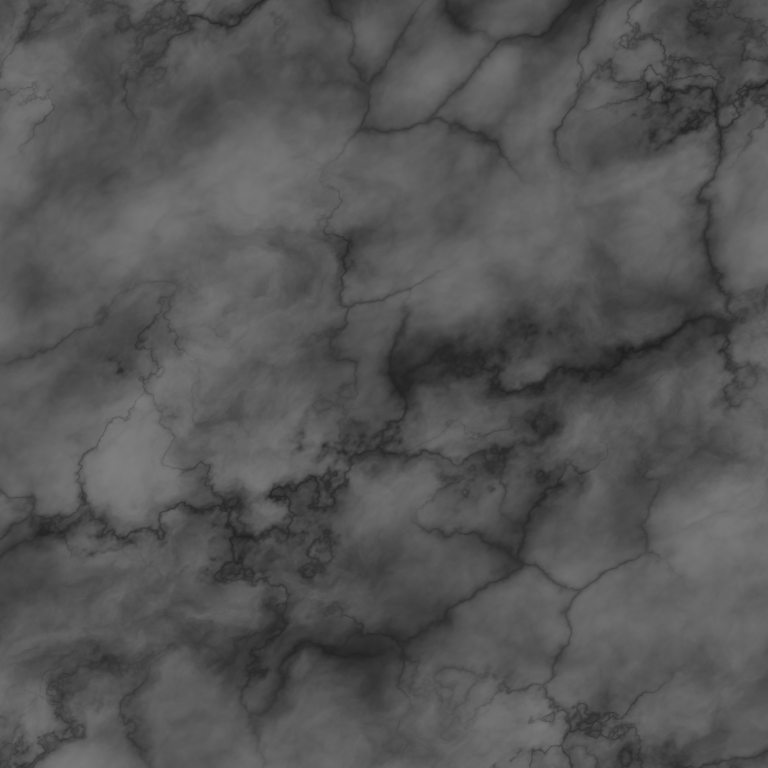
This texture map is drawn by a Shadertoy shader. Its source:

```glsl
const float TAU = 6.2831853;
const float MID_GREY = 0.32;
const float GREY_REACH = 0.21;

vec2 hash2(vec2 cell) {
    vec3 q = fract(cell.xyx * vec3(0.1031, 0.1030, 0.0973));
    q += dot(q, q.yzx + 33.33);
    return fract((q.xx + q.yz) * q.zy);
}

mat2 rotation(float angle) {
    float c = cos(angle), s = sin(angle);
    return mat2(c, -s, s, c);
}

float cornerSlope(vec2 cell, vec2 offset) {
    float angle = TAU * hash2(cell).x;
    return dot(vec2(cos(angle), sin(angle)), offset);
}

float gradientNoise(vec2 p) {
    vec2 i = floor(p), f = fract(p), e = vec2(0.0, 1.0);
    vec2 u = f * f * f * (f * (f * 6.0 - 15.0) + 10.0);
    return mix(mix(cornerSlope(i, f), cornerSlope(i + e.yx, f - e.yx), u.x),
               mix(cornerSlope(i + e.xy, f - e.xy), cornerSlope(i + e.yy, f - e.yy), u.x), u.y);
}

// x: smooth cloud sum, y: folded sum with sharp dark creases
vec2 layeredNoise(vec2 p, float gain) {
    vec2 sum = vec2(0.0);
    float weight = 1.0;
    mat2 turn = 2.0 * rotation(0.9);
    for (int i = 0; i < 6; i++) {
        float n = gradientNoise(p);
        sum += weight * vec2(n, abs(n));
        weight *= gain;
        p = turn * p + 17.3;
    }
    return sum;
}

vec2 warp(vec2 p, float gain) {
    return vec2(layeredNoise(p, gain).x, layeredNoise(p + 51.7, gain).x);
}

// Gap between the two nearest cell centres: zero along the cell borders
float borderGap(vec2 p) {
    vec2 cell = floor(p);
    float nearest = 9.0, second = 9.0;
    for (int y = -2; y <= 2; y++)
    for (int x = -2; x <= 2; x++) {
        vec2 id = cell + vec2(x, y);
        float d = length(id + 0.05 + 0.9 * hash2(id) - p);
        second = min(second, max(nearest, d));
        nearest = min(nearest, d);
    }
    return second - nearest;
}

// Thin dark core inside a wide soft halo
float vein(float gap, float halo, float core) {
    return halo * exp(-5.0 * gap) + core * exp(-24.0 * gap);
}

float patchMask(vec2 p, float low) {
    return mix(low, 1.0, smoothstep(-0.25, 0.3, gradientNoise(p)));
}

void mainImage(out vec4 fragColor, in vec2 fragCoord) {
    vec2 uv = fragCoord / iResolution.y;
    vec2 p = rotation(0.65) * uv * vec2(2.6, 3.4) + 7.0;

    // Veins run straight in some areas and crumble in others
    float roughness = patchMask(p * 0.9 + 23.0, 0.22);
    vec2 bend = warp(p * 2.0 + 3.0, 0.55);
    vec2 q = p + 0.5 * roughness * bend;

    // Clouds, creases and small mottling
    float cloud = layeredNoise(p * 1.3 + 31.0, 0.55).x;
    float crease = layeredNoise(p * 1.6 + 0.35 * roughness * bend + 63.0, 0.55).y;
    float mottle = layeredNoise(p * 4.5 + 0.4 * bend + 9.0, 0.6).y;
    float grey = 0.405 + 0.13 * cloud + 0.22 * (crease - 0.45);
    grey += 0.10 * roughness * (mottle - 0.5);

    // Main veins and a finer, crumbled network
    grey -= patchMask(p * 0.9 + 41.0, 0.05) * vein(borderGap(q), 0.14, 0.13);
    vec2 crumbled = p * 1.7 + 1.1 * roughness * bend + 12.0;
    grey -= patchMask(p * 1.2 + 87.0, 0.0) * vein(borderGap(crumbled), 0.07, 0.09);

    // Soft limit at both ends of the grey range
    grey = MID_GREY + GREY_REACH * tanh((grey - MID_GREY) / GREY_REACH);
    fragColor = vec4(vec3(grey), 1.0);
}
```
